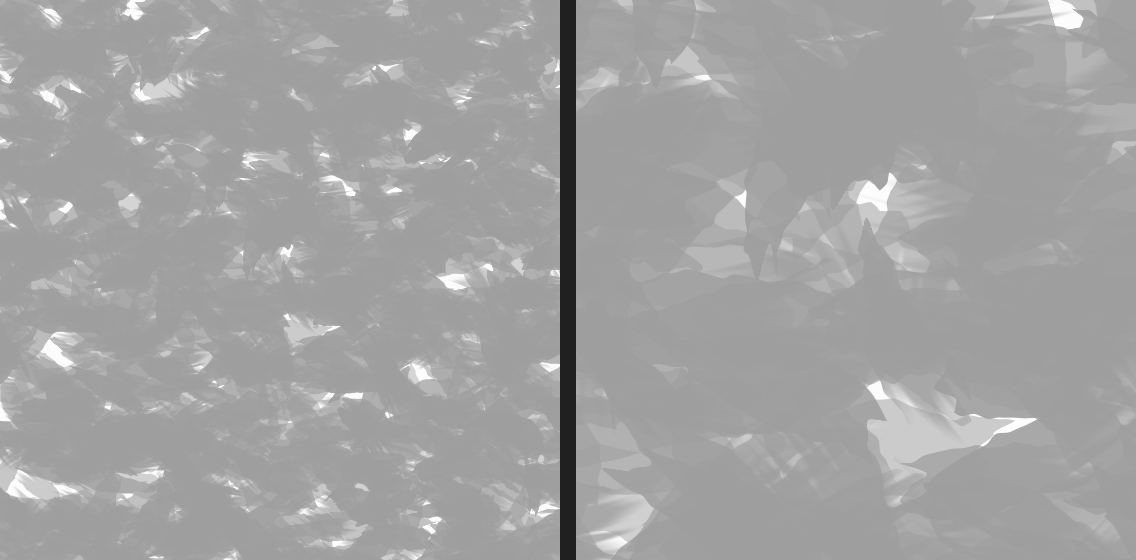
Left: the whole. Right: its middle third, enlarged.
Write a WebGL 2 fragment shader that draws this texture.

```glsl
#version 300 es
precision highp float;
// Overlapping translucent grey brush strokes with dry bristle tails on white.

uniform vec2 u_resolution;
out vec4 fragColor;

#define LAYERS 9
#define CELL 0.1
#define HALF_LENGTH vec2(0.062, 0.097)
#define HALF_WIDTH vec2(0.014, 0.030)
#define OPACITY vec2(0.38, 0.98)
#define MEAN_ANGLE -0.12
#define ANGLE_SPREAD 1.25
#define UPRIGHT_SHARE 0.09
#define DRY_SHARE 0.6
#define BRISTLE 0.0032
#define PAINT 0.62
#define GROUND 0.99

float hash(vec2 p) {
    vec3 q = fract(p.xyx * vec3(0.1031, 0.1030, 0.0973));
    q += dot(q, q.yzx + 33.33);
    return fract((q.x + q.y) * q.z);
}

vec4 hash4(vec2 p) {
    return vec4(hash(p), hash(p + 17.3), hash(p + 41.7), hash(p + 83.1));
}

float noise(vec2 p) {
    vec2 i = floor(p), f = fract(p);
    f = f * f * (3.0 - 2.0 * f);
    return mix(mix(hash(i), hash(i + vec2(1, 0)), f.x),
               mix(hash(i + vec2(0, 1)), hash(i + vec2(1, 1)), f.x), f.y);
}

// Opacity of one stroke at an offset from its centre.
float stroke(vec2 offset, vec2 id, float pixel) {
    vec4 shape = hash4(id + 131.0);
    vec4 style = hash4(id + 277.0);
    float halfLength = mix(HALF_LENGTH.x, HALF_LENGTH.y, shape.x);
    if (dot(offset, offset) > CELL * CELL * 1.1) return 0.0;

    float angle = MEAN_ANGLE + ANGLE_SPREAD * (shape.z + shape.w - 1.0);
    if (style.w < UPRIGHT_SHARE) angle += 1.5;
    if (style.z < 0.5) angle += 3.14159;
    float c = cos(angle), s = sin(angle);
    vec2 p = vec2(c * offset.x + s * offset.y, c * offset.y - s * offset.x);

    // Bend the stroke and let its bristles fan out towards the tail.
    float along = p.x / halfLength;
    p.y += (style.x - 0.5) * 0.035 * along * along;
    p.y *= 1.0 - 0.22 * along;

    float halfWidth = mix(HALF_WIDTH.x, HALF_WIDTH.y, shape.y);
    if (abs(p.y) > halfWidth * 1.4) return 0.0;
    float seed = style.y * 211.0;
    float isDry = step(fract(style.x * 7.31), DRY_SHARE);

    // Lumpy sides and fingered ends.
    float side = halfWidth * (1.0 - 0.6 * along * along)
               * (0.72 + 0.55 * noise(vec2(along * 2.6 + seed, sign(p.y) * 5.0)));
    side += 0.004 * (noise(vec2(along * 11.0, seed + sign(p.y))) - 0.5);
    float fingers = noise(vec2(p.y / halfWidth * 2.6 + seed, sign(p.x) * 3.0));
    float hairs = noise(vec2(p.y / BRISTLE * 0.8, seed));
    float notch = mix(fingers, hairs, 0.45 * isDry * step(0.0, p.x));
    float end = halfLength * (1.0 - 0.42 * notch);
    float d = min(side - abs(p.y), end - abs(p.x));
    float mask = smoothstep(-pixel, pixel, d);

    // Paint runs out along the tail and leaves fine streaks.
    float dryness = isDry * smoothstep(-0.25, 0.95, along);
    float streak = noise(vec2(p.y / BRISTLE + seed, p.x * 13.0 + seed));
    streak = mix(streak, noise(vec2(p.y / BRISTLE * 0.35, p.x * 9.0 - seed)), 0.4);
    float load = mix(1.0, smoothstep(dryness - 0.32, dryness + 0.12, streak),
                     smoothstep(0.0, 0.25, dryness));
    return mask * load * mix(OPACITY.x, OPACITY.y, style.z * 0.4 + style.y * 0.6);
}

void main() {
    float scale = min(u_resolution.x, u_resolution.y);
    vec2 uv = gl_FragCoord.xy / scale;
    vec2 extent = u_resolution / scale;
    float pixel = 0.7 / scale;

    // Each layer scatters one stroke per cell; light left over multiplies.
    float bare = 1.0;
    for (int layer = 0; layer < LAYERS; layer++) {
        float l = float(layer);
        vec2 shift = vec2(hash(vec2(l, 3.0)), hash(vec2(l, 9.0)));
        vec2 home = floor(uv / CELL + shift);
        for (int j = -1; j <= 1; j++) {
            for (int i = -1; i <= 1; i++) {
                vec2 cell = home + vec2(i, j);
                vec2 id = cell + 57.0 * (l + 1.0);
                vec2 jitter = vec2(hash(id), hash(id + 29.5));
                vec2 centre = (cell + jitter - shift) * CELL;
                // Few strokes begin beyond the border, so it stays paler.
                vec2 outside = max(-centre, centre - extent);
                if (max(outside.x, outside.y) > 0.035) continue;
                bare *= 1.0 - stroke(uv - centre, id, pixel);
            }
        }
    }
    fragColor = vec4(vec3(mix(PAINT, GROUND, bare)), 1.0);
}
```
